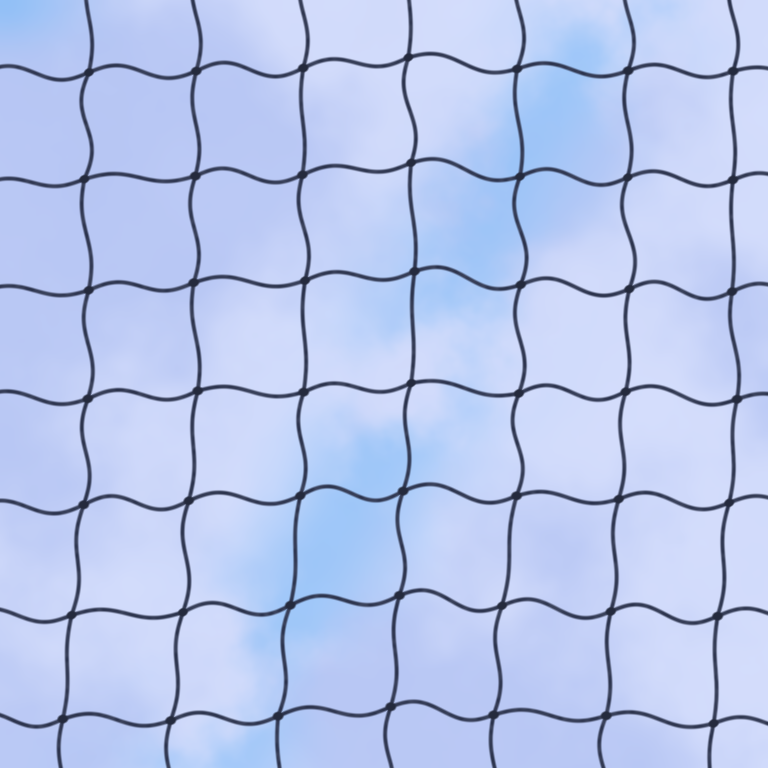
Write a Shadertoy shader that draws this pattern.

```glsl
// Knotted cord netting, seven by seven strands, hung before a hazy sky.
// Knots sit on a jittered, drooping grid; each cord between two knots is an
// S-shaped sine curve, and the clouds are layered value noise.

#define PITCH 0.1406                      // spacing between knots
#define START vec2(0.109, 0.0742)         // first knot, from the top left
#define JITTER 0.009                      // random knot displacement
#define WAVE_ACROSS 0.0082                // swing of the horizontal cords
#define WAVE_DOWN 0.0052                  // swing of the vertical cords
#define CORD_HALF 0.0025                  // half the cord width
#define CORD_SOFT 0.0018                  // softness of the cord edge
#define KNOT_SIZE 0.0062
#define CORD_COLOR vec3(0.19, 0.22, 0.32)
#define PALE_CLOUD vec3(0.825, 0.862, 0.985)
#define GREY_CLOUD vec3(0.715, 0.775, 0.955)
#define OPEN_SKY vec3(0.58, 0.76, 0.97)

const float TAU = 6.2831853;

float hash(vec2 p) {
    vec3 q = fract(p.xyx * 0.1031);
    q += dot(q, q.yzx + 33.33);
    return fract((q.x + q.y) * q.z);
}

float noise(vec2 p) {
    vec2 cell = floor(p), f = fract(p);
    f = f * f * (3.0 - 2.0 * f);
    float low = mix(hash(cell), hash(cell + vec2(1, 0)), f.x);
    float high = mix(hash(cell + vec2(0, 1)), hash(cell + vec2(1, 1)), f.x);
    return mix(low, high, f.y);
}

float fbm(vec2 p) {
    float sum = 0.0, weight = 0.5;
    for (int octave = 0; octave < 5; octave++) {
        sum += weight * noise(p);
        p = mat2(1.6, 1.2, -1.2, 1.6) * p + 7.3;
        weight *= 0.48;
    }
    return sum;
}

// Hazy clouds with a slanting gap and a clear upper left corner
vec3 sky(vec2 p) {
    float billow = fbm(p * 4.0 + 11.0);
    float wisp = fbm(p * 8.0 + 37.0);
    float shade = smoothstep(0.34, 0.66, billow + 0.12 * (p.y - p.x));
    vec3 color = mix(PALE_CLOUD, GREY_CLOUD, 0.9 * shade);

    float across = dot(p, vec2(0.88, 0.474)) - 0.70 + 0.12 * (billow - 0.5);
    float gap = exp(-across * across / 0.011) * smoothstep(0.28, 0.68, wisp);
    float corner = exp(-dot(p, p * vec2(1.0, 3.0)) / 0.009);
    color = mix(color, OPEN_SKY, clamp(0.85 * gap + corner, 0.0, 1.0));
    return color + 0.03 * (wisp - 0.48) * vec3(1.0, 0.8, 0.4);
}

// Knot position: rows arch up at the fourth column, low rows drift left
vec2 knotAt(vec2 id) {
    vec2 pos = START + id * PITCH;
    pos.x += 0.005 - 0.032 * smoothstep(0.45, 1.02, pos.y);
    pos.y += 0.012 * sqrt(abs(id.x - 3.0));
    return pos + JITTER * (vec2(hash(id + 20.0), hash(id + 53.0)) - 0.5);
}

// Distance to a cord from a to b; it runs along one axis and swings on the other
float cordDistance(vec2 p, vec2 a, vec2 b, vec2 axis, vec2 swing) {
    float t = clamp(dot(p - a, axis) / dot(b - a, axis), 0.0, 1.0);
    vec2 onCord = mix(a, b, t) - swing * sin(TAU * t);
    vec2 tangent = b - a - swing * TAU * cos(TAU * t);
    return length(p - onCord) * abs(dot(normalize(tangent), axis));
}

void mainImage(out vec4 fragColor, in vec2 fragCoord) {
    vec2 p = fragCoord / iResolution.y;
    p.y = 1.0 - p.y;

    // Nearest cord and knot among the neighbouring cells
    vec2 home = floor((p - START) / PITCH);
    float cord = 1.0, knot = 1.0;
    for (int j = -1; j <= 1; j++) {
        for (int i = -1; i <= 1; i++) {
            vec2 id = home + vec2(i, j);
            vec2 a = knotAt(id);
            vec2 right = knotAt(id + vec2(1, 0));
            vec2 below = knotAt(id + vec2(0, 1));
            float swingX = WAVE_DOWN * (0.4 + 1.2 * hash(id + 71.0));
            float swingY = WAVE_ACROSS * (0.7 + 0.6 * hash(id + 94.0));
            cord = min(cord, cordDistance(p, a, right, vec2(1, 0), vec2(0, swingY)));
            cord = min(cord, cordDistance(p, a, below, vec2(0, 1), vec2(swingX, 0)));

            // Lumpy, slightly tilted knot
            vec2 q = p - a;
            float tilt = 0.6 * (hash(id + 5.0) - 0.2);
            q = vec2(q.x - tilt * q.y, q.y + tilt * q.x);
            knot = min(knot, length(q * vec2(0.92, 1.12)) - KNOT_SIZE);
        }
    }

    // Soft cord with a faint twist, darker at the knots
    float soft = max(CORD_SOFT, 0.75 / iResolution.y);
    float cordMask = 1.0 - smoothstep(CORD_HALF - soft, CORD_HALF + soft, cord);
    float knotMask = 1.0 - smoothstep(-soft, soft, knot);
    vec3 cordColor = CORD_COLOR + 0.07 * (noise(p * 170.0) - 0.4);
    vec3 color = mix(sky(p), cordColor, cordMask);
    color = mix(color, CORD_COLOR * 0.75, knotMask);
    fragColor = vec4(color, 1.0);
}
```
